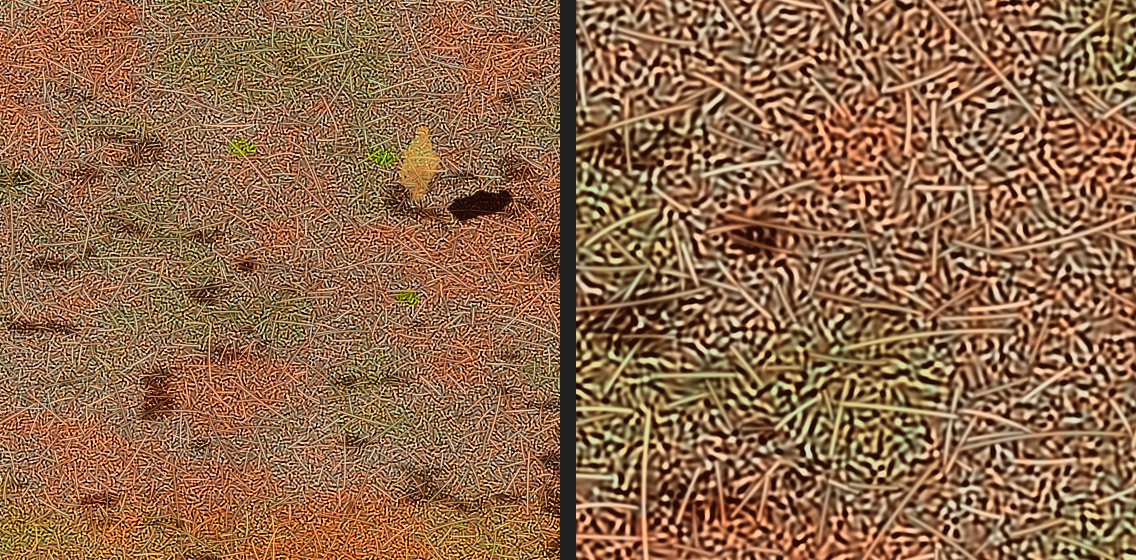
Left, the full canvas; right, a detail of the centre.
Give the GLSL for this texture, as a Shadertoy shader.

```glsl
// Dry, matted grass: a crisp mesh of tiny curled fibres under scattered straws.
// Fibres are sparse oriented wavelets; straws are bent strokes with dark rims.
// The summed tone is mapped to a straw palette, then tinted in broad patches.

const float PI = 3.14159;
const float FIBRE_CELLS = 72.0;    // wavelet cells across the canvas
const int   FIBRES_PER_CELL = 5;
const float FIBRE_LENGTH = 0.54;   // in cells
const float FIBRE_SPREAD = 0.29;   // in cells
const float FIBRE_SPACING = 0.48;  // in cells
const float FIBRE_GAIN = 1.3;
const float STRAW_WIDTH = 0.0015;  // in canvas heights
const float RIM_WIDTH = 2.3;       // in straw widths
const float RIM_TONE = -1.3;

// Palette from shadow to highlight, with the share of area below each colour
const vec3 PALETTE[6] = vec3[6](
    vec3(0.15, 0.04, 0.01), vec3(0.33, 0.18, 0.09), vec3(0.49, 0.34, 0.23),
    vec3(0.65, 0.51, 0.39), vec3(0.82, 0.68, 0.55), vec3(0.95, 0.86, 0.74));
const float RANK[6] = float[6](0.05, 0.19, 0.39, 0.61, 0.81, 0.95);

const vec3 OCHRE_TINT = vec3(1.08, 0.98, 0.66);
const vec3 RUST_TINT = vec3(1.12, 0.92, 0.84);
const vec3 OLIVE_TINT = vec3(0.92, 1.02, 0.86);
const vec3 GREEN_TINT = vec3(0.85, 1.12, 0.32);
const vec3 LEAF_TINT = vec3(1.08, 1.0, 0.68);
const vec3 SHADE_TINT = vec3(0.8, 0.9, 1.3);

// Green sprigs: centre and radius
const vec3 SPRIGS[3] = vec3[3](
    vec3(0.43, 0.735, 0.034), vec3(0.68, 0.72, 0.036), vec3(0.73, 0.47, 0.025));

vec4 hash4(vec3 p) {
    vec4 q = fract(p.xyzx * vec4(0.1031, 0.1030, 0.0973, 0.1099));
    q += dot(q, q.wzxy + 33.33);
    return fract((q.xxyz + q.yzzw) * q.zywx);
}

float valueNoise(vec2 p, float seed) {
    vec2 i = floor(p), f = fract(p);
    f = f * f * (3.0 - 2.0 * f);
    float low = mix(hash4(vec3(i, seed)).x, hash4(vec3(i + vec2(1, 0), seed)).x, f.x);
    float high = mix(hash4(vec3(i + vec2(0, 1), seed)).x, hash4(vec3(i + 1.0, seed)).x, f.x);
    return mix(low, high, f.y);
}

float patches(vec2 p, float seed) {
    return 0.55 * valueNoise(p, seed) + 0.3 * valueNoise(p * 2.3, seed + 1.0)
         + 0.15 * valueNoise(p * 5.1, seed + 2.0);
}

// Random heading in -PI/2..PI/2, leaning towards the horizontal
float heading(float r, float lean) {
    float s = 2.0 * r - 1.0;
    return sign(s) * pow(abs(s), lean) * 0.5 * PI;
}

// Fine curled mesh, roughly normal with unit deviation
float fibreMesh(vec2 uv) {
    vec2 p = uv * FIBRE_CELLS, home = floor(p);
    float sum = 0.0;
    for (int y = -1; y <= 1; y++)
    for (int x = -1; x <= 1; x++)
    for (int k = 0; k < FIBRES_PER_CELL; k++) {
        vec2 cell = home + vec2(x, y);
        vec4 h = hash4(vec3(cell, float(k) + 3.0));
        float angle = heading(h.z, 1.15);
        vec2 along = vec2(cos(angle), sin(angle)), d = p - cell - h.xy;
        float a = dot(d, along), b = dot(d, vec2(-along.y, along.x));
        b += (h.w - 0.5) * 0.5 * a * a;
        vec2 e = vec2(a / FIBRE_LENGTH, b / FIBRE_SPREAD);
        sum += exp(-dot(e, e)) * cos(2.0 * PI * (b / FIBRE_SPACING + h.w * 7.0));
    }
    return sum * FIBRE_GAIN;
}

// Lays bright bent strokes with dark rims over the tone
float layStraws(float tone, vec2 uv, float cells, float share, float seed) {
    vec2 p = uv * cells, home = floor(p);
    for (int y = -1; y <= 1; y++)
    for (int x = -1; x <= 1; x++)
    for (int k = 0; k < 2; k++) {
        vec2 cell = home + vec2(x, y);
        vec4 h = hash4(vec3(cell, seed + float(k)));
        vec4 g = hash4(vec3(cell, seed + float(k) + 9.0));
        if (g.x > share) continue;
        float upright = smoothstep(0.3, 0.15, cell.y / cells) * step(0.5, g.w);
        float angle = heading(h.z, 1.5) + upright * 0.5 * PI;
        vec2 along = vec2(cos(angle), sin(angle)), d = p - cell - h.xy;
        float a = dot(d, along), b = dot(d, vec2(-along.y, along.x));
        b += (g.y - 0.5) * 0.35 * a * a;
        float reach = mix(0.3, 0.85, h.w);
        float body = smoothstep(reach, reach * 0.8, abs(a));
        float w = b / (cells * STRAW_WIDTH);
        tone = mix(tone, RIM_TONE, 0.65 * body * exp(-w * w / (RIM_WIDTH * RIM_WIDTH)));
        tone = mix(tone, mix(0.6, 2.0, g.z), body * exp(-w * w));
    }
    return tone;
}

vec3 strawColour(float tone) {
    float rank = 1.0 / (1.0 + exp(-1.7 * tone));
    vec3 colour = PALETTE[0];
    for (int i = 1; i < 6; i++)
        colour = mix(colour, PALETTE[i], clamp((rank - RANK[i - 1]) / (RANK[i] - RANK[i - 1]), 0.0, 1.0));
    return colour;
}

// Coverage of a ragged, tilted oval
float oval(vec2 uv, vec2 centre, vec2 size, float tilt) {
    vec2 d = uv - centre;
    d.y -= tilt * d.x;
    float ragged = 0.5 * (valueNoise(uv * 70.0, 40.0) - 0.5);
    return smoothstep(1.08, 0.92, length(d / size) + ragged);
}

void mainImage(out vec4 fragColor, in vec2 fragCoord) {
    vec2 uv = fragCoord / iResolution.y;

    // Tone: mesh, straws of two lengths, and shadowed gaps
    float tone = fibreMesh(uv);
    tone = layStraws(tone, uv, 30.0, 0.55, 11.0);
    tone = layStraws(tone, uv, 12.0, 0.35, 31.0);
    tone -= 0.9 * smoothstep(0.62, 0.82, patches(uv * vec2(11.0, 19.0), 50.0));
    tone += 0.3 * (patches(uv * 5.0, 55.0) - 0.4);

    // Fallen pale leaf and dark leaf
    float pale = oval(uv, vec2(0.75, 0.71), vec2(0.03, 0.055), 0.3);
    float dark = oval(uv, vec2(0.855, 0.635), vec2(0.054, 0.023), 0.25);
    tone = mix(tone, 0.4 * tone + 0.5, pale);
    tone = mix(tone, 0.5 * tone - 1.6, dark);

    // Colour: broad tints, fine speckle, green sprigs
    vec3 colour = strawColour(tone);
    float hue = patches(uv * vec2(6.0, 9.0), 60.0);
    colour *= mix(vec3(1.0), RUST_TINT, smoothstep(0.48, 0.72, hue));
    colour *= mix(vec3(1.0), OLIVE_TINT, smoothstep(0.48, 0.25, hue));
    colour *= mix(vec3(1.0), OCHRE_TINT, 0.8 * smoothstep(0.17, 0.05, uv.y + 0.1 * (hue - 0.5)));
    float speckle = valueNoise(uv * 110.0, 70.0) - 0.5;
    colour *= 1.0 + speckle * vec3(0.16, -0.08, -0.24);
    for (int i = 0; i < 3; i++) {
        float near = 1.0 - length((uv - SPRIGS[i].xy) * vec2(1.0, 1.5)) / SPRIGS[i].z;
        float sprig = smoothstep(0.35, 0.6, near * 0.7 + valueNoise(uv * 95.0, 80.0) * 0.5);
        colour *= mix(vec3(1.0), GREEN_TINT, sprig * step(0.0, near));
    }
    colour *= mix(vec3(1.0), LEAF_TINT, pale);
    colour *= mix(vec3(1.0), SHADE_TINT, dark);

    fragColor = vec4(clamp(colour, 0.0, 1.0), 1.0);
}
```
